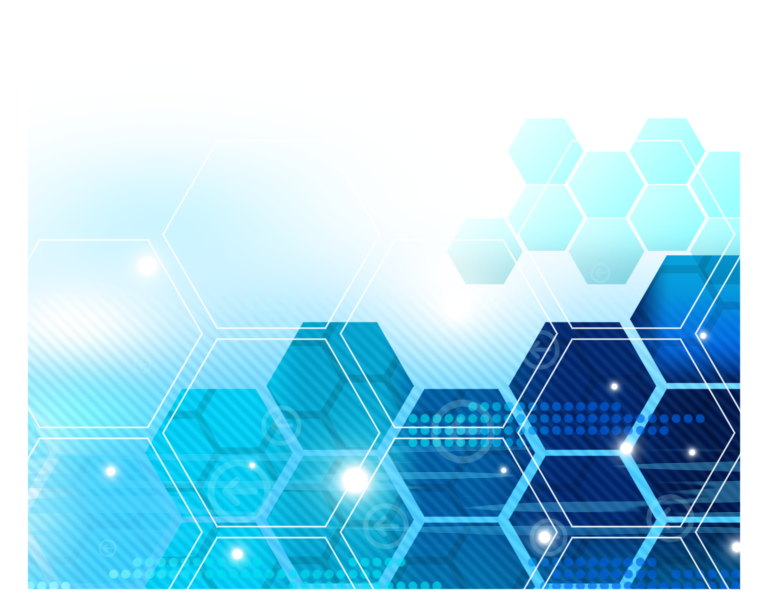
This background is drawn by a Shadertoy shader. Its source:

```glsl
// Cyan and navy hexagon tiles over a soft white sky, with outlines, badges,
// halftone dots, streaks and sparks. All hexagon layers share one staggered
// lattice function; the scene is 7.7 units wide, with y up.

#define SCENE_WIDTH 7.7
#define TILE_APOTHEM .64
#define SMALL_APOTHEM .33
#define OUTLINE_APOTHEM .94
#define OUTLINE_WIDTH .008
#define STRIPE_PERIOD .13
#define STRIPE_STRENGTH .035
#define DOT_PITCH .12
#define BADGE_OPACITY .22

const vec3 WHITE = vec3(1), SKY = vec3(.3, .8, 1), CYAN = vec3(0, .8, .95);
const vec3 TEAL = vec3(0, .63, .8), BLUE = vec3(0, .36, .63);
const vec3 NAVY = vec3(0, .15, .43), DEEP = vec3(0, .09, .29);

// Centre and radius of each badge and spark
const vec3 BADGES[13] = vec3[](
    vec3(2.72, 3.08, .25), vec3(5.41, 2.67, .2), vec3(4.42, 2.81, .1),
    vec3(6.02, 3.44, .1), vec3(2.82, 1.91, .2), vec3(2.4, 1.25, .32),
    vec3(4.64, 1.85, .32), vec3(3.87, .9, .23), vec3(.34, 1.76, .26),
    vec3(6.72, .98, .24), vec3(5.5, .79, .19), vec3(1.43, 2.52, .09),
    vec3(1.08, .68, .09));
const vec3 SPARKS[13] = vec3[](
    vec3(3.56, 1.36, .3), vec3(1.48, 3.51, .2), vec3(4.58, 3.1, .28),
    vec3(1.11, 1.45, .09), vec3(2.53, 1.51, .05), vec3(2.38, .62, .11),
    vec3(5.05, 1.46, .05), vec3(5.46, .79, .13), vec3(6.28, 1.68, .13),
    vec3(6.16, 2.3, .06), vec3(6.94, 1.64, .06), vec3(7.05, 2.81, .06),
    vec3(7.39, .69, .11));

float fill(float d, float aa) { return smoothstep(aa, -aa, d); }
float glow(vec2 p, vec2 c, vec2 r) { p = (p - c) / r; return exp(-dot(p, p)); }

// Flat-topped hexagon, zero at its centre
float hexRadius(vec2 p) {
    p = abs(p);
    return max(p.y, dot(p, vec2(.866, .5)));
}

// Nearest lattice cell: local position, then centre
vec4 hexCell(vec2 p, vec2 origin, vec2 pitch) {
    vec2 period = pitch * vec2(2, 1), q = p - origin;
    vec2 even = round(q / period) * period;
    vec2 odd = (floor(q / period) + .5) * period;
    vec2 c = hexRadius(q - even) < hexRadius(q - odd) ? even : odd;
    return vec4(q - c, c + origin);
}

float corner(vec2 cell, vec2 offset) {
    float a = 6.2832 * fract(sin(dot(cell, vec2(127.1, 311.7))) * 43758.5);
    return dot(vec2(cos(a), sin(a)), offset);
}

float gradientNoise(vec2 p) {
    vec2 i = floor(p), f = p - i, u = f * f * (3. - 2. * f), x = vec2(1, 0), y = x.yx;
    return mix(mix(corner(i, f), corner(i + x, f - x), u.x),
               mix(corner(i + y, f - y), corner(i + 1., f - 1.), u.x), u.y);
}

float segment(vec2 p, vec2 a, vec2 b) {
    p -= a; b -= a;
    return length(p - b * clamp(dot(p, b) / dot(b, b), 0., 1.));
}

// Ring with a left arrow, in units of its radius
float badge(vec2 p) {
    vec2 q = vec2(p.x, abs(p.y)), tip = vec2(-.45, 0);
    float arrow = min(segment(q, tip, vec2(-.08, .36)), segment(q, tip, vec2(.48, 0)));
    return min(abs(length(p) - .89) - .11, arrow - .1);
}

vec3 sky(vec2 p) {
    vec3 col = mix(WHITE, SKY, smoothstep(4.2, 1.5, p.y));
    col = mix(col, vec3(.55, .91, 1), .42 * glow(p, vec2(1.6, 3.95), vec2(1.5, .7)));
    col = mix(col, WHITE, .95 * glow(p, vec2(.7, 2.95), vec2(1.1, .5)));
    col = mix(col, WHITE, .95 * glow(p, vec2(4.6, 3.4), vec2(.9, .75)));
    col = mix(col, vec3(.5, 1, 1), .7 * glow(p, vec2(.7, 2), vec2(.9, .35)));
    return mix(col, WHITE, .8 * glow(p, vec2(.2, 1.2), vec2(.55, .9)));
}

vec3 tileColour(vec2 p) {
    vec3 col = mix(CYAN, TEAL, smoothstep(2.5, 3.1, p.x));
    col = mix(col, vec3(.1, .75, .87), .8 * glow(p, vec2(3.5, 1.4), vec2(.8, .6)));
    col = mix(col, BLUE, smoothstep(3.8, 4.3, p.x));
    col = mix(col, NAVY, smoothstep(4.7, 5.7, p.x));
    col = mix(col, DEEP, smoothstep(6.1, 7., p.x));
    col = mix(col, vec3(0, .5, .7), .55 * smoothstep(1.1, .3, p.y) * smoothstep(3.4, 4.2, p.x));
    vec3 bright = mix(vec3(0, .62, .86), vec3(0, .4, .88), smoothstep(3.5, 2.6, p.y));
    return mix(col, bright, smoothstep(2.2, 2.8, p.y) * smoothstep(6.3, 6.75, p.x));
}

void mainImage(out vec4 fragColor, in vec2 fragCoord) {
    float aa = SCENE_WIDTH / iResolution.x;
    vec2 p = fragCoord * aa;
    vec3 col = sky(p);
    // Large tiles, shaded along a finer lattice
    vec4 cell = hexCell(p, vec2(3.41, 2.306), vec2(1.215, 1.34));
    float column = (cell.z - 3.41) / 1.215;
    float tile = fill(hexRadius(cell.xy) - TILE_APOTHEM, aa) * step(cell.w, 2.516 + .18 * column);
    float seam = fill(.325 - hexRadius(hexCell(p, vec2(3.66, 2.746), vec2(.63, .73)).xy), aa);
    col = mix(col, tileColour(p) * (1. - .13 * seam), tile * (column < -1.5 ? .22 : .97));
    // Small tinted tiles
    cell = hexCell(p, vec2(6.08, 4.326), vec2(.61, .67));
    column = (cell.z - 6.08) / .61;
    float shown = step(3.56, cell.w) * step(cell.w, 4.77 + .6 * min(column + 1., 0.)) * step(-2.5, column);
    float tint = clamp(.65 + .13 * column + .5 * (cell.x - cell.y), .15, 1.);
    vec3 pale = mix(vec3(.62, 1, 1), vec3(.58, .86, .88), smoothstep(3.9, 3.4, p.y));
    col *= mix(WHITE, pale, tint * shown * fill(hexRadius(cell.xy) - SMALL_APOTHEM, aa));
    // Diagonal stripes and horizontal streaks
    col += STRIPE_STRENGTH * sin(6.2832 * (p.x + p.y) / STRIPE_PERIOD) * smoothstep(3.4, 2.4, p.y);
    float streak = gradientNoise(p * vec2(.45, 11));
    float band = smoothstep(.65, .95, p.y) * smoothstep(1.85, 1.55, p.y);
    col = mix(col, vec3(.35, .85, 1), .35 * band * smoothstep(.08, .22, streak));
    // Halftone dots in broken rows
    vec2 id = floor(p / DOT_PITCH), local = p - (id + .5) * DOT_PITCH;
    float rows = max(step(id.y, 4.5), step(13.5, id.y) * step(id.y, 17.5) * step(34., id.x));
    rows *= step(-.03, gradientNoise(id * vec2(.09, .73) + vec2(0, 3.2)));
    vec3 ink = mix(vec3(.65, 1, 1), vec3(0, .88, .95), smoothstep(.8, 2.2, p.x));
    ink = mix(ink, vec3(0, .38, .9), smoothstep(4.6, 5.8, p.x));
    col = mix(col, ink, .65 * rows * fill(length(local) - .045, aa));
    // Badges, outlines and sparks
    for (int i = 0; i < 13; i++) {
        vec3 b = BADGES[i];
        col = mix(col, vec3(.75, .97, 1), BADGE_OPACITY * fill(badge((p - b.xy) / b.z) * b.z, aa));
    }
    cell = hexCell(p, vec2(2.72, 3.826), vec2(1.78, 1.99));
    float outline = abs(hexRadius(cell.xy) - OUTLINE_APOTHEM) - OUTLINE_WIDTH;
    col = mix(col, WHITE, .92 * fill(outline, aa) * step(cell.w, 4.));
    for (int i = 0; i < 13; i++) {
        vec3 s = SPARKS[i];
        float light = glow(p, s.xy, s.zz * .45) + .6 * glow(p, s.xy, s.zz);
        col = mix(col, WHITE, min(light, 1.));
    }
    // White margin
    vec2 edge = abs(p - vec2(3.85, 3.025)) - vec2(3.57, 2.755);
    col = mix(WHITE, col, fill(max(edge.x, edge.y), aa));
    fragColor = vec4(clamp(col, 0., 1.), 1);
}
```
